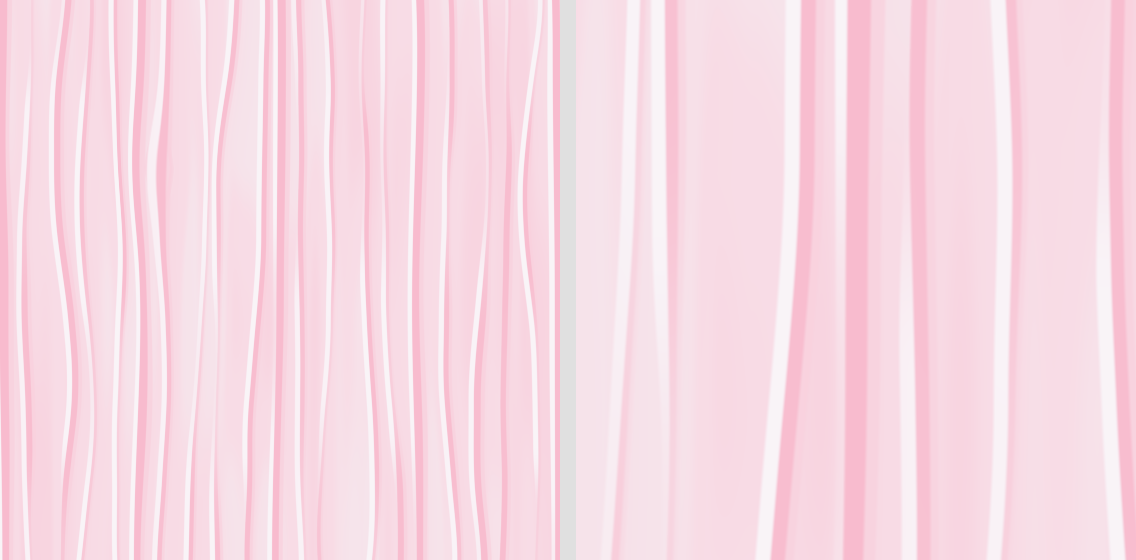
Left, the full canvas; right, a detail of the centre.
Write a WebGL 2 fragment shader that draws this texture.

```glsl
#version 300 es
precision highp float;
// Painted pink wood: four upright planks with wavering grain and one knot.
// Each grain line is a white highlight beside a rose shadow with a soft wash;
// stretched value noise varies the wood tone, line width and line strength.

uniform vec2 u_resolution;
out vec4 fragColor;

const vec3 PALE  = vec3(0.965, 0.895, 0.922);
const vec3 BASE  = vec3(0.972, 0.865, 0.902);
const vec3 BLUSH = vec3(0.975, 0.818, 0.868);
const vec3 ROSE  = vec3(0.974, 0.735, 0.807);
const vec3 SHINE = vec3(0.975, 0.955, 0.970);

const float PLANK_WIDTH = 0.2465;
const int GRAINS = 4;
const vec2 KNOT = vec2(0.284, 0.70);

float hash(vec2 p) {
    return fract(sin(dot(p, vec2(127.1, 311.7))) * 43758.5453);
}

float noise(vec2 p) {
    vec2 cell = floor(p);
    vec2 f = fract(p);
    f = f * f * (3.0 - 2.0 * f);
    float low = mix(hash(cell), hash(cell + vec2(1.0, 0.0)), f.x);
    float high = mix(hash(cell + vec2(0.0, 1.0)), hash(cell + 1.0), f.x);
    return mix(low, high, f.y);
}

// Soft-edged strip covering left < d < right
float strip(float d, float left, float right, float soft) {
    return smoothstep(left - soft, left + soft, d)
         * (1.0 - smoothstep(right - soft, right + soft, d));
}

// Bends the wood around the knot and lets all lines sway together
float warpX(vec2 p) {
    vec2 d = p - KNOT;
    float bulge = 0.55 * d.x * exp(-d.x * d.x / 0.003 - d.y * d.y / 0.02);
    float sway = 0.018 * (noise(vec2(p.x * 4.0, p.y * 2.2) + 5.0) - 0.5);
    return p.x - bulge - sway;
}

// Layered translucent washes, long along the plank
vec3 woodTone(vec2 p) {
    float broad = noise(vec2(p.x * 14.0, p.y * 2.5) + 17.0);
    float streak = noise(vec2(p.x * 48.0, p.y * 2.0) + 41.0);
    float tone = 0.6 * broad + 0.4 * streak;
    vec3 color = mix(PALE, BASE, smoothstep(0.26, 0.46, tone));
    return mix(color, BLUSH, 0.65 * smoothstep(0.56, 0.80, tone));
}

// Nested pointed ovals, fading outward
vec3 paintKnot(vec3 color, vec2 p) {
    vec2 d = abs(p - KNOT);
    float r = d.x / 0.030 + pow(d.y / 0.125, 1.3);
    r += 0.25 * (noise(p * vec2(50.0, 14.0)) - 0.5);
    float fade = 1.0 - smoothstep(0.75, 1.15, r);
    float ring = smoothstep(-0.3, 0.5, sin(r * 11.0 - 1.2));
    color = mix(color, PALE, 0.6 * fade);
    return mix(color, BLUSH, 0.85 * ring * fade);
}

// One line: wash, pale rim, rose shadow and highlight; d is measured rightward
vec3 paintLine(vec3 color, float d, float shade, float shine,
               float shadeWidth, float shineWidth, float soft) {
    float wash = step(0.0, d) * exp(-max(d, 0.0) / 0.020);
    color = mix(color, BLUSH, 0.55 * shade * wash);
    float rim = strip(d, 0.0, shadeWidth * 1.6, soft);
    color = mix(color, BLUSH, 0.75 * shade * rim);
    color = mix(color, ROSE, shade * strip(d, 0.0, shadeWidth, soft));
    return mix(color, SHINE, shine * strip(d, -shineWidth, 0.0, soft));
}

// Wandering grain lines of one plank; x starts at its left seam
vec3 paintGrains(vec3 color, float x, float y, float plank, float soft) {
    for (int i = 0; i < GRAINS; i++) {
        float id = plank * float(GRAINS) + float(i) + 1.0;
        float seed = id * 7.0;
        float slot = (float(i) + 0.85 + 0.35 * hash(vec2(id, 3.0))) / 4.7;
        float wander = 0.044 * (noise(vec2(seed, y * 2.7 + hash(vec2(id, 9.0)))) - 0.5);
        wander += 0.006 * (noise(vec2(seed + 2.0, y * 7.0)) - 0.5);
        float d = x - slot * PLANK_WIDTH - wander;

        float shade = smoothstep(0.05, 0.65, noise(vec2(seed + 3.0, y * 3.2)));
        float shine = smoothstep(0.15, 0.65, noise(vec2(seed + 5.0, y * 3.0)));
        float shadeWidth = mix(0.004, 0.012, shade * (0.4 + 0.6 * hash(vec2(id, 4.0))));
        float shineWidth = mix(0.003, 0.009, shine);
        color = paintLine(color, d, mix(0.25, 0.95, shade), shine,
                          shadeWidth, shineWidth, soft);
    }
    return color;
}

void main() {
    vec2 p = gl_FragCoord.xy / u_resolution.y;
    float soft = max(0.0014, 0.7 / u_resolution.y);
    float x = warpX(p) + 0.003;
    float plank = floor(x / PLANK_WIDTH);

    vec3 color = woodTone(vec2(x, p.y));
    color = paintKnot(color, p);
    color = paintGrains(color, x - plank * PLANK_WIDTH, p.y, plank, soft);

    // Seams between planks are straighter, wider lines
    float seam = floor(x / PLANK_WIDTH + 0.5);
    float glint = noise(vec2(seam * 5.0 + 60.0, p.y * 2.5));
    float seamWidth = 0.011 + 0.005 * noise(vec2(seam * 3.0 + 80.0, p.y * 4.0));
    color = paintLine(color, x - seam * PLANK_WIDTH, 1.0, smoothstep(0.0, 0.4, glint),
                      seamWidth, 0.005 + 0.005 * glint, soft);

    fragColor = vec4(color, 1.0);
}
```
